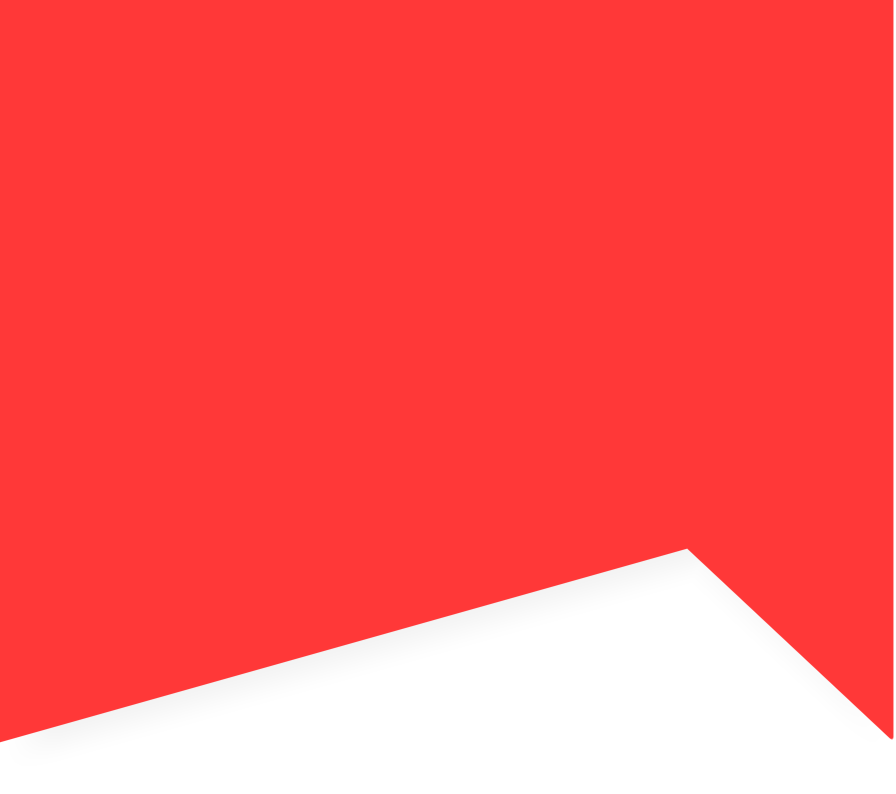
This background is drawn by a Shadertoy shader. Its source:

```glsl
// Signed distance to the half plane above a line through a point with a slope
float aboveLine(vec2 p, vec2 point, float slope) {
    return (point.y + slope * (p.x - point.x) - p.y) / sqrt(1.0 + slope * slope);
}

// Intersection of two distances with a rounded corner
float roundMax(float a, float b, float radius) {
    vec2 q = vec2(a, b) + radius;
    return length(max(q, 0.0)) + min(max(q.x, q.y), 0.0) - radius;
}

void mainImage(out vec4 fragColor, in vec2 fragCoord) {
    vec2 p = fragCoord / iResolution.y;
    float rightSide = iResolution.x / iResolution.y - 0.0032;
    float pixel = 1.0 / iResolution.y;
    vec2 apex = vec2(rightSide - 0.2598, 0.3090);

    // Red panel with a notched lower edge and a rounded right tip
    float longEdge = aboveLine(p, apex, 0.2818);
    float shortEdge = aboveLine(p, apex, -0.936);
    float tip = roundMax(shortEdge, p.x - rightSide, 0.005);
    float panel = max(min(longEdge, tip), p.x - rightSide);

    // Faint shadow below the notch, fading towards both ends
    float longShadow = 1.0 - smoothstep(-0.01, 0.05, longEdge);
    float shortShadow = 0.5 * (1.0 - smoothstep(-0.01, 0.035, shortEdge));
    float ends = smoothstep(0.0, 0.08, p.x) * (1.0 - smoothstep(rightSide - 0.08, rightSide, p.x));
    float shadow = 0.05 * ends * max(longShadow, shortShadow);

    vec3 paper = vec3(1.0 - shadow);
    vec3 red = vec3(1.0, 0.22, 0.22);
    float cover = 1.0 - smoothstep(-0.7 * pixel, 0.7 * pixel, panel);
    fragColor = vec4(mix(paper, red, cover), 1.0);
}
```
